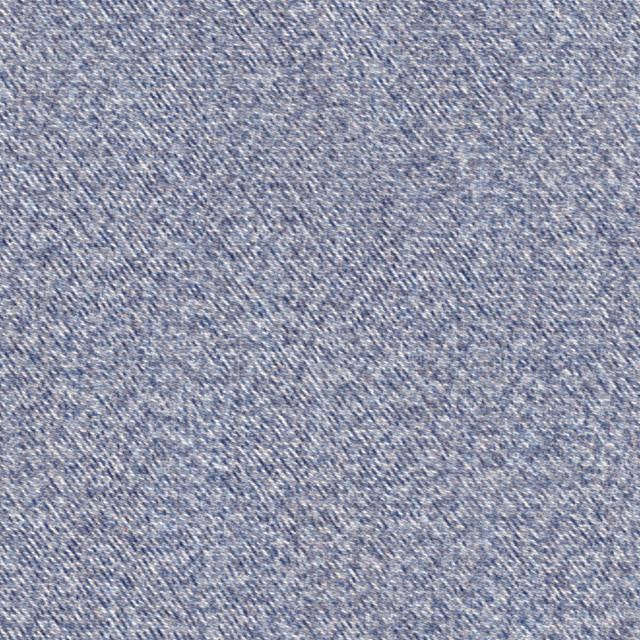
Write a Shadertoy shader that draws this texture.

```glsl
// Washed blue denim: fine diagonal twill with speckled indigo and white stitches.

const vec3 INDIGO = vec3(0.33, 0.36, 0.49);
const vec3 BLEACHED = vec3(0.82, 0.82, 0.84);
const vec3 BLUE_SHIFT = vec3(-0.07, 0.0, 0.05);

const float RIBS = 88.0;          // twill ribs across the canvas
const float RIB_SHEAR = 64.0;     // ribs crossed going up the canvas
const float ROWS = 186.0;         // weft rows up the canvas
const float FIBRES = 330.0;       // finest fuzz across the canvas
const float WANDER = 0.009;       // how far the ribs drift
const float WOBBLE = 0.0035;      // how far single yarns waver
const float STITCH_TILT = 0.45;   // rows dropped along one stitch

const float MID_TONE = 0.50;
const float RIB_CONTRAST = 0.21;
const float ROW_CONTRAST = 0.15;
const float STITCH_CONTRAST = 0.92;
const float FIBRE_CONTRAST = 0.58;
const float STREAK_CONTRAST = 0.09;
const float FADE_CONTRAST = 0.05;

const float TAU = 6.2831853;

float hash(vec2 p) {
    return fract(sin(dot(p, vec2(127.1, 311.7))) * 43758.5453);
}

// Smooth value noise in 0..1
float noise(vec2 p) {
    vec2 cell = floor(p);
    vec2 f = fract(p);
    f = f * f * (3.0 - 2.0 * f);
    float lower = mix(hash(cell), hash(cell + vec2(1.0, 0.0)), f.x);
    float upper = mix(hash(cell + vec2(0.0, 1.0)), hash(cell + vec2(1.0, 1.0)), f.x);
    return mix(lower, upper, f.y);
}

// Noise centred on zero
float speckle(vec2 p) {
    return noise(p) - 0.5;
}

// Sheared weave lattice: x counts ribs, y counts rows
vec2 weaveCoords(vec2 p) {
    vec2 drift = vec2(speckle(p * 8.0 + 3.0), 0.5 * speckle(p * 11.0 + 40.0));
    vec2 wobble = vec2(speckle(p * 42.0 + 7.0), speckle(p * 38.0 + 90.0));
    p += WANDER * drift + WOBBLE * wobble;

    // Stitches slant within each rib, so rows step at the rib edges
    float rib = p.x * RIBS + p.y * RIB_SHEAR;
    float alongStitch = fract(rib + 0.5) - 0.5;
    return vec2(rib, p.y * ROWS + STITCH_TILT * alongStitch);
}

vec3 denim(vec2 p) {
    vec2 weave = weaveCoords(p);

    // Ribs and rows, stronger in some worn patches than in others
    float wear = mix(0.5, 1.45, noise(p * 7.0 + 17.0));
    float rib = cos(TAU * weave.x) * wear;
    float row = cos(TAU * weave.y) * (0.75 + 0.25 * rib);

    // Each stitch and each gap has its own dye strength
    vec2 stitchCell = weave * vec2(2.0, 1.0);
    float stitch = speckle(stitchCell);
    float fibre = speckle(p * FIBRES + 9.0);

    // Vertical yarn streaks and broad fading
    float streak = speckle(p * vec2(65.0, 6.0) + 25.0);
    float fade = speckle(p * 5.0 + 80.0);

    float tone = MID_TONE
        + RIB_CONTRAST * rib
        + ROW_CONTRAST * row
        + STITCH_CONTRAST * stitch
        + FIBRE_CONTRAST * fibre
        + STREAK_CONTRAST * streak
        + FADE_CONTRAST * fade;
    vec3 color = mix(INDIGO, BLEACHED, clamp(tone, -0.35, 1.25));

    // Cool and warm threads
    float coolness = speckle(stitchCell * 0.9 + 150.0) + 0.3 * streak;
    return color + BLUE_SHIFT * coolness;
}

void mainImage(out vec4 fragColor, in vec2 fragCoord) {
    vec2 p = fragCoord / iResolution.y;
    fragColor = vec4(clamp(denim(p), 0.0, 1.0), 1.0);
}
```
